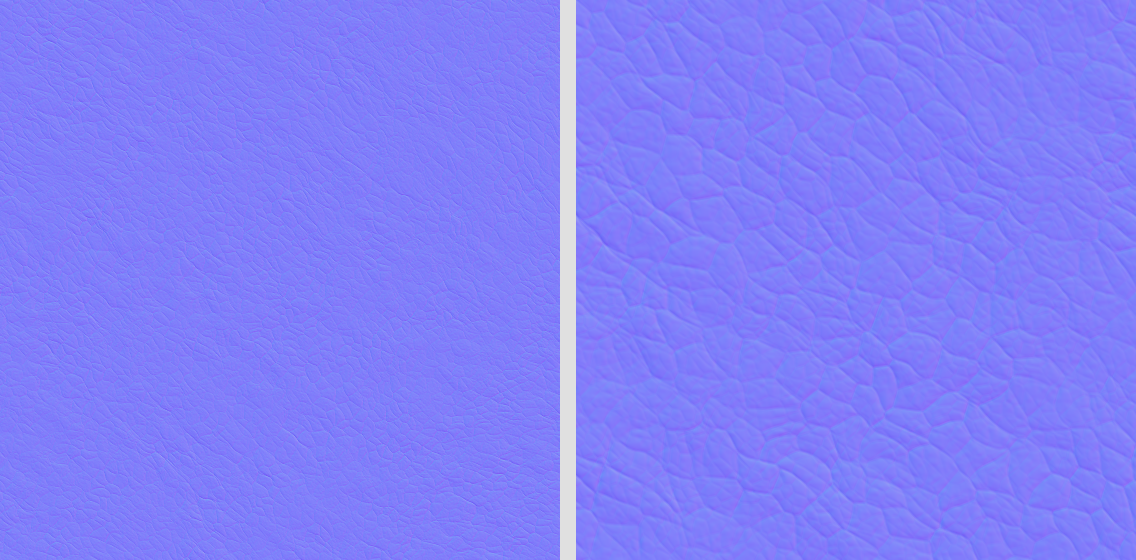
Left, the full canvas; right, a detail of the centre.
Write a Shadertoy shader that draws this texture map.

```glsl
vec2 hash2(vec2 cell) {
    uvec2 v = uvec2(ivec2(cell)) * 1664525u + 1013904223u;
    v.x += v.y * 1664525u;
    v.y += v.x * 1664525u;
    v ^= v >> 16u;
    v.x += v.y * 1664525u;
    v.y += v.x * 1664525u;
    v ^= v >> 16u;
    return vec2(v & 65535u) / 65535.0;
}

vec2 noise2(vec2 p) {
    vec2 cell = floor(p), f = fract(p);
    f = f * f * f * (f * (f * 6.0 - 15.0) + 10.0);
    vec2 bottom = mix(hash2(cell), hash2(cell + vec2(1, 0)), f.x);
    vec2 top = mix(hash2(cell + vec2(0, 1)), hash2(cell + vec2(1, 1)), f.x);
    return mix(bottom, top, f.y) - 0.5;
}

// Gap between the two nearest cell centres: zero on a cell border
float borderGap(vec2 p) {
    vec2 cell = floor(p), f = fract(p);
    float nearest = 8.0, second = 8.0;
    for (int y = -1; y <= 1; y++) {
        for (int x = -1; x <= 1; x++) {
            vec2 offset = vec2(x, y);
            float d = length(offset + 0.1 + 0.8 * hash2(cell + offset) - f);
            second = min(second, max(nearest, d));
            nearest = min(nearest, d);
        }
    }
    return second - nearest;
}

float leatherHeight(vec2 uv) {
    // Bend the plane, then align x with the falling diagonal of the hide
    vec2 p = uv + 0.022 * noise2(uv * 8.0) + 0.008 * noise2(uv * 50.0 + 31.0);
    float angle = -0.68 + 0.25 * noise2(uv * 2.0 + 5.0).x;
    vec2 along = vec2(cos(angle), sin(angle));
    vec2 q = vec2(dot(p, along), dot(p, vec2(-along.y, along.x)));

    // Pebbles: rounded shoulders and narrow grooves, uneven in depth
    float gap = borderGap(q * vec2(44.0, 60.0));
    float unevenness = 1.0 + 0.9 * noise2(uv * 21.0 + 70.0).x;
    float height = -unevenness * (0.00022 * exp(-gap / 0.5) + 0.00016 * exp(-gap / 0.14));

    // Long broken creases
    float creaseMask = smoothstep(-0.2, 0.3, noise2(uv * 11.0 + 17.0).y);
    height -= 0.00036 * creaseMask * exp(-borderGap(q * vec2(9.0, 27.0) + 40.0) / 0.085);

    // Fine wrinkles inside the pebbles
    float wrinkleDepth = 0.00010 + 0.00010 * noise2(uv * 23.0 + 90.0).y;
    height -= wrinkleDepth * exp(-borderGap(q * vec2(120.0, 150.0) + 11.0) / 0.28);

    // Soft swells and pore grain
    height += 0.0007 * noise2(q * vec2(24.0, 38.0) + 60.0).x;
    return height + 0.00013 * noise2(uv * 340.0).x;
}

void mainImage(out vec4 fragColor, in vec2 fragCoord) {
    vec2 uv = fragCoord / iResolution.y;
    vec2 reach = vec2(0.0009, 0.0);

    // Central differences give the surface slope
    vec2 slope = vec2(
        leatherHeight(uv + reach.xy) - leatherHeight(uv - reach.xy),
        leatherHeight(uv + reach.yx) - leatherHeight(uv - reach.yx)) / (2.0 * reach.x);

    // Encode the normal around the resting lavender
    vec3 normal = normalize(vec3(-slope * vec2(0.85, 1.05), 1.0));
    vec3 color = vec3(0.502, 0.494, 0.480) + normal * 0.5;
    fragColor = vec4(clamp(color, 0.0, 1.0), 1.0);
}
```
